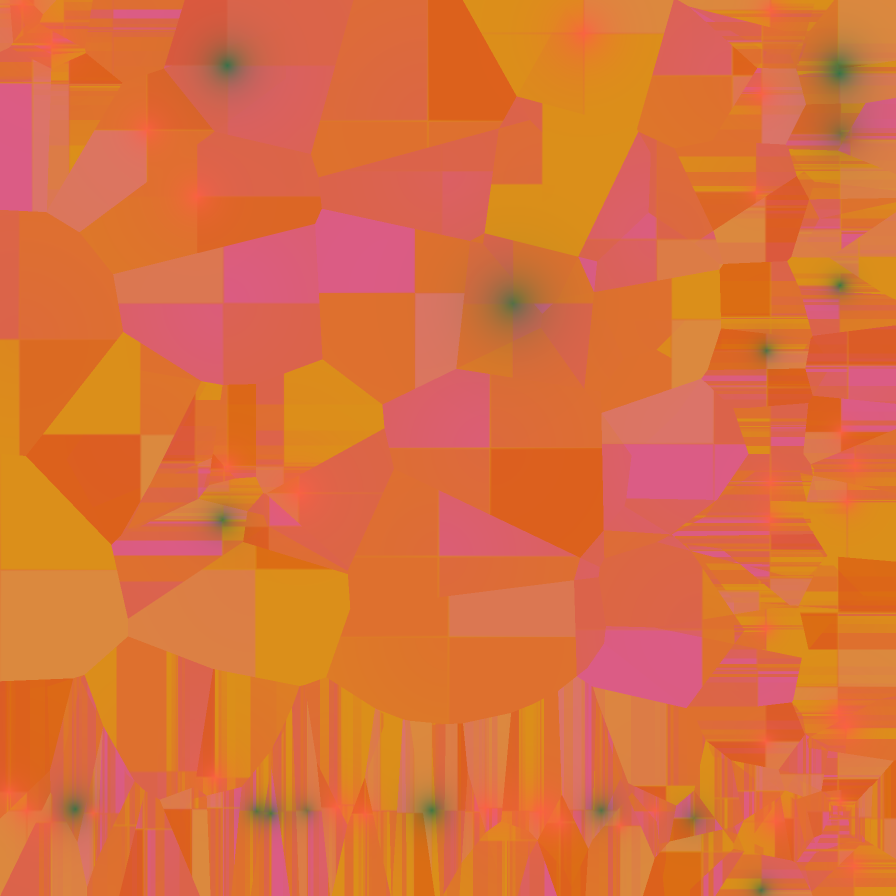
Give the GLSL for this background, as a Shadertoy shader.

```glsl
const int SITE_COUNT = 124;

vec3 hash3(float n) {
    return fract(sin(vec3(n, n + 19.7, n + 47.3) * vec3(12.989, 78.233, 39.425)) * 4375.85);
}

// Broad scatter, then sites gathered along a low row, a right column and two knots
vec2 sitePosition(float i) {
    vec2 h = hash3(i).xy, s = 2.0 * h - 1.0;
    if (i < 25.0)
        return (vec2(mod(i, 5.0), floor(i / 5.0)) + h) * vec2(0.165, 0.155) + vec2(0.0, 0.24);
    if (i < 70.0)
        return vec2((i - 25.0 + h.x) / 45.0, 0.095 + 0.05 * s.y * s.y * s.y);
    if (i < 110.0)
        return vec2(0.86 + 0.075 * step(0.0, s.x) + 0.025 * s.x * s.x * s.x, (i - 70.0 + h.y) / 40.0);
    vec2 knot = i < 117.0 ? vec2(0.25, 0.48) : vec2(0.06, 0.98);
    return knot + 0.08 * s * abs(s);
}

vec3 palette(float t) {
    vec3 c = mix(vec3(0.86, 0.36, 0.52), vec3(0.86, 0.39, 0.29), smoothstep(0.08, 0.27, t));
    c = mix(c, vec3(0.87, 0.44, 0.18), smoothstep(0.32, 0.50, t));
    return mix(c, vec3(0.86, 0.56, 0.10), smoothstep(0.58, 0.80, t));
}

// Flat facets: cells cut by the axes through their site and by the runner-up site
vec3 facets(vec2 p) {
    float near = 9.0, next = 9.0, id = 0.0, nextId = 0.0;
    vec2 offset = vec2(0.0);
    for (int i = 0; i < SITE_COUNT; i++) {
        vec2 d = p - sitePosition(float(i));
        float dist = dot(d, d);
        if (dist < near) {
            next = near;
            nextId = id;
            near = dist;
            id = float(i);
            offset = d;
        } else if (dist < next) {
            next = dist;
            nextId = float(i);
        }
    }
    vec2 side = step(0.0, offset);
    vec3 cell = hash3(id + 211.0);
    vec3 quarter = hash3(id * 4.0 + side.x + 2.0 * side.y + 401.0);
    vec3 wedge = hash3(id * 1.7 + nextId * 3.1 + 907.0);

    float t = 0.45 * cell.x + 0.55 * quarter.x;
    t += 0.38 * (wedge.x - 0.5) * step(0.45, cell.y);
    t += 0.35 * length(offset) - 0.025;

    // Streaks crowd towards the site axis in the gathered cells
    if (id >= 25.0) {
        float across = id < 70.0 ? offset.x : offset.y;
        float band = floor(1.3 * log2(abs(across) + 0.0008));
        t += 0.4 * (hash3(id + 13.0 * band + 7.0 * step(0.0, across)).y - 0.5);
    }
    vec3 col = palette(t);
    col = mix(col, vec3(0.86, 0.52, 0.34), 0.6 * step(0.8, quarter.y));
    col = mix(col, vec3(0.86, 0.34, 0.06), 0.6 * step(0.87, quarter.z));

    // Hairlines along the axes
    vec2 hair = (1.0 - smoothstep(0.0006, 0.0018, abs(offset))) * exp(-abs(offset.yx) / 0.1);
    vec3 hairColor = palette(0.3 + 0.7 * cell.z);
    return mix(col, hairColor, 0.45 * max(hair.x, hair.y));
}

// Soft red or green halos around some of the sites
vec3 addHalos(vec3 col, vec2 p) {
    for (int i = 0; i < SITE_COUNT; i++) {
        vec3 h = hash3(float(i) + 613.0);
        float radius = (i < 25 ? 0.016 : 0.008) + 0.012 * h.y * h.y;
        float halo = exp(-length(p - sitePosition(float(i))) / radius);
        if (h.x < 0.28)
            col = mix(col, vec3(1.0, 0.37, 0.27), 0.85 * halo);
        else if (h.x > 0.83)
            col = mix(col, vec3(0.12, 0.45, 0.28), (0.5 + 0.45 * h.z) * halo);
    }
    return col;
}

void mainImage(out vec4 fragColor, in vec2 fragCoord) {
    vec3 col = vec3(0.0);
    for (int k = 0; k < 4; k++) {
        vec2 jitter = vec2(k % 2, k / 2) * 0.5 - 0.25;
        col += 0.25 * facets((fragCoord + jitter) / iResolution.xy);
    }
    fragColor = vec4(addHalos(col, fragCoord / iResolution.xy), 1.0);
}
```
